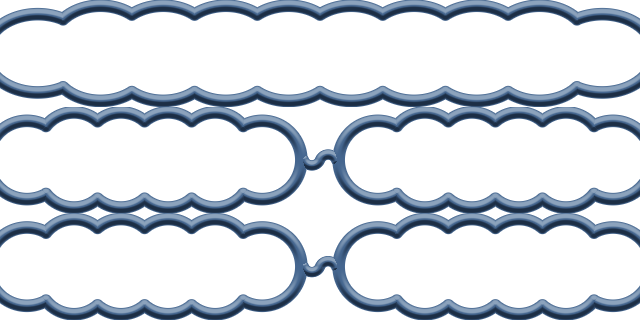
Write a Shadertoy shader that draws this pattern.

```glsl
#define ROWS 3.0
#define BUMP_WIDTH 0.441
#define BUMP_RADIUS 0.336
#define BUMP_RISE 0.11
#define LOBE_RADIUS 0.367
#define LOBE_GAP 1.084
#define TUBE_RADIUS 0.059
#define LINK_RADIUS 0.049
#define SHADOW vec3(0.11, 0.18, 0.27)
#define BODY vec3(0.27, 0.40, 0.56)
#define HIGHLIGHT vec3(0.55, 0.64, 0.74)

const float PI = 3.14159265;

// Vector from the nearest point of an elliptic arc to p; angles run clockwise from up.
vec2 arcOffset(vec2 p, vec2 radii, float start, float end) {
    float angle = atan(p.x / radii.x, p.y / radii.y);
    for (int i = 0; i < 4; i++) {
        vec2 point = radii * vec2(sin(angle), cos(angle));
        vec2 tangent = radii * vec2(cos(angle), -sin(angle));
        angle += dot(p - point, tangent) / dot(tangent, tangent);
    }
    angle = clamp(angle, start, end);
    return p - radii * vec2(sin(angle), cos(angle));
}

vec2 nearer(vec2 a, vec2 b) {
    return dot(a, a) < dot(b, b) ? a : b;
}

// Scalloped frame, folded into one quadrant: bumps followed by an end lobe.
vec2 frameOffset(vec2 p, int bumps, float stretch) {
    vec2 scale = vec2(stretch, 1.0);
    vec2 q = abs(p);
    vec2 lobeCenter = vec2((float(bumps) + 0.5) * BUMP_WIDTH * stretch, 0.0);
    vec2 best = arcOffset(q - lobeCenter, LOBE_RADIUS * scale, -0.5, 0.5 * PI);
    float halfAngle = asin(0.5 * BUMP_WIDTH / BUMP_RADIUS);
    for (int i = 0; i < bumps; i++) {
        vec2 center = vec2((float(i) + 0.5) * BUMP_WIDTH * stretch, BUMP_RISE);
        float end = i == bumps - 1 ? 0.9 : halfAngle;
        best = nearer(best, arcOffset(q - center, BUMP_RADIUS * scale, -halfAngle, end));
    }
    best.y *= p.y < 0.0 ? -1.0 : 1.0;
    return best;
}

// S-shaped link: a dip on the left, a crest on the right.
vec2 linkOffset(vec2 p) {
    vec2 center = vec2(0.076, -0.031);
    float radius = 0.082;
    vec2 dip = arcOffset(p + center, vec2(radius, -radius), -1.25, 1.18);
    vec2 crest = arcOffset(p - center, vec2(radius), -1.18, 1.25);
    return nearer(dip, crest);
}

// Rounded tube lit from above; t is the offset across it, in tube radii.
vec3 tubeColor(vec2 t) {
    float reach = length(t);
    float facing = t.y / max(reach, 1e-4) * sin(PI * min(reach, 1.0));
    float strength = smoothstep(0.0, 0.85, abs(facing));
    return mix(BODY, facing > 0.0 ? HIGHLIGHT : SHADOW, strength);
}

void mainImage(out vec4 fragColor, in vec2 fragCoord) {
    float pixel = ROWS / iResolution.y;
    vec2 p = (fragCoord - vec2(0.5 * iResolution.x, 0.0)) * pixel;

    // The top row holds one long frame; the others meet at the middle.
    bool top = floor(p.y) == ROWS - 1.0;
    int bumps = top ? 4 : 2;
    float stretch = top ? 4.0 / 3.0 : 1.0;
    float pitch = stretch * ((2.0 * float(bumps) + 1.0) * BUMP_WIDTH + LOBE_GAP);
    float shift = top ? 0.5 * pitch : 0.0;
    vec2 cell = vec2(mod(p.x + shift, pitch) - 0.5 * pitch, fract(p.y) - 0.5);
    vec2 seam = vec2(cell.x - (cell.x < 0.0 ? -0.5 : 0.5) * pitch, cell.y);

    // Frame and link share one shading
    vec2 frame = frameOffset(cell, bumps, stretch) / TUBE_RADIUS;
    vec2 link = linkOffset(seam) / LINK_RADIUS;
    vec2 tube = nearer(frame, link);
    float coverage = clamp((1.0 - length(tube)) * TUBE_RADIUS / pixel + 0.5, 0.0, 1.0);
    fragColor = vec4(mix(vec3(1.0), tubeColor(tube), coverage), 1.0);
}
```
